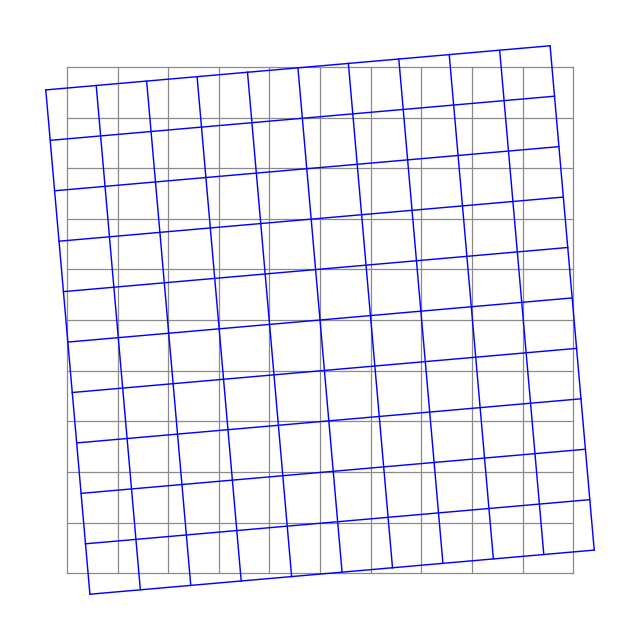
Reproduce this pattern procedurally as a Shadertoy shader.

```glsl
// Draws a tilted blue square grid over an upright grey one on white.

const float CELL = 81.0 / 1024.0;     // grid pitch, in canvas units
const float HALF_CELLS = 5.0;         // cells from the centre to each side
const float TILT = radians(5.0);      // counterclockwise turn of the blue grid
const float GREY_WIDTH = 1.0 / 512.0;
const float BLUE_WIDTH = 1.15 / 512.0;

const vec3 PAPER = vec3(1.0);
const vec3 GREY = vec3(0.54);
const vec3 BLUE = vec3(0.0, 0.0, 1.0);

// Per-axis share of a pixel covered by the band from lo to hi, widened by a stroke
vec2 bandCoverage(vec2 p, vec2 lo, vec2 hi, float width, float pixel) {
    vec2 top = min(p + 0.5 * pixel, hi + 0.5 * width);
    vec2 bottom = max(p - 0.5 * pixel, lo - 0.5 * width);
    return clamp((top - bottom) / pixel, 0.0, 1.0);
}

// Strokes through the nearest lines, limited to the span from first to last
float gridCoverage(vec2 p, vec2 nearest, vec2 first, vec2 last, float width, float pixel) {
    vec2 stroke = bandCoverage(p, nearest, nearest, width, pixel);
    vec2 span = bandCoverage(p, first, last, width, pixel);
    vec2 ink = stroke * span.yx;
    return 1.0 - (1.0 - ink.x) * (1.0 - ink.y);
}

// Position of the grid line closest to p on each axis
vec2 nearestLine(vec2 p, float cell, float halfCells) {
    return cell * clamp(floor(p / cell + 0.5), -halfCells, halfCells);
}

// Moves a line to a pixel centre so that upright strokes stay crisp
vec2 snapToPixel(vec2 line, float pixel) {
    return (floor(line / pixel + 0.5) + 0.5) * pixel;
}

vec2 rotate(vec2 p, float angle) {
    float c = cos(angle), s = sin(angle);
    return vec2(c * p.x - s * p.y, s * p.x + c * p.y);
}

void mainImage(out vec4 fragColor, in vec2 fragCoord) {
    float pixel = 1.0 / min(iResolution.x, iResolution.y);
    vec2 p = (fragCoord - 0.5 * iResolution.xy) * pixel;
    vec2 extent = vec2(CELL * HALF_CELLS);

    // Upright grid, snapped with y pointing down
    vec2 upright = p * vec2(1.0, -1.0);
    vec2 uprightLine = snapToPixel(nearestLine(upright, CELL, HALF_CELLS), pixel);
    float grey = gridCoverage(upright, uprightLine, snapToPixel(-extent, pixel),
                              snapToPixel(extent, pixel), GREY_WIDTH, pixel);

    // Tilted grid
    vec2 tilted = rotate(p, -TILT);
    vec2 tiltedLine = nearestLine(tilted, CELL, HALF_CELLS);
    float blue = gridCoverage(tilted, tiltedLine, -extent, extent, BLUE_WIDTH, pixel);

    vec3 color = mix(PAPER, GREY, grey);
    color = mix(color, BLUE, blue);
    fragColor = vec4(color, 1.0);
}
```
